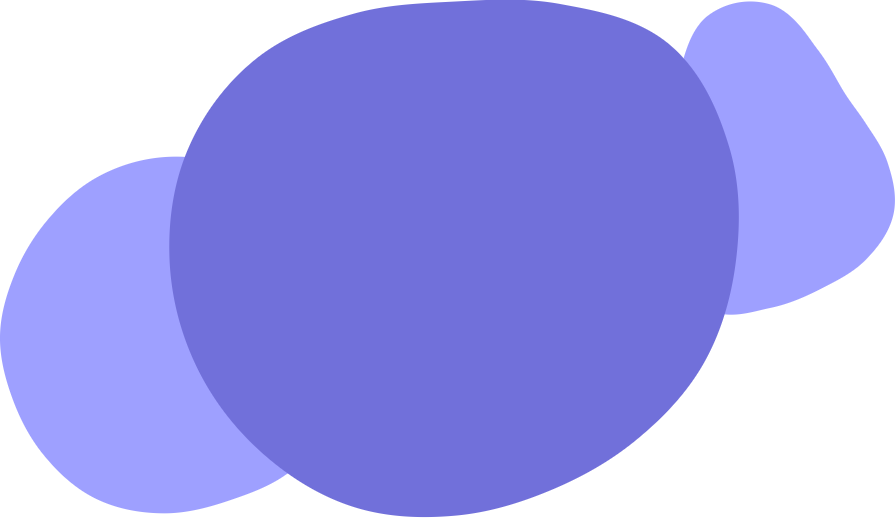
Reproduce this background procedurally as a Shadertoy shader.

```glsl
// Three flat, soft-edged blobs on white: two pale ones tucked behind a large one.
// Each blob is a polar shape whose radius is given at equal angles around its
// centre and joined by a periodic cubic, then filled with a smooth edge.

const int SPOKES = 16;
const float TAU = 6.2831853;
const vec2 CANVAS = vec2(768.0, 444.0);   // design units across the canvas

const vec3 PAPER = vec3(1.0);
const vec3 LAVENDER = vec3(0.620, 0.627, 1.0);
const vec3 INDIGO = vec3(0.443, 0.439, 0.855);

const vec2 LEFT_CENTRE = vec2(140.0, 156.0);
const vec2 RIGHT_CENTRE = vec2(660.0, 304.0);
const vec2 MAIN_CENTRE = vec2(390.0, 222.0);

// Radii run counter-clockwise, starting from the right.
const float LEFT_RADII[SPOKES] = float[SPOKES](
    155.0, 157.0, 159.0, 157.0, 153.3, 147.5, 140.5, 138.0,
    140.0, 140.0, 144.7, 151.0, 152.0, 152.0, 159.5, 160.0);
const float RIGHT_RADII[SPOKES] = float[SPOKES](
    101.0, 89.0, 88.5, 106.0, 136.3, 137.5, 110.0, 95.0,
    95.0, 98.0, 115.0, 136.0, 124.0, 116.0, 116.5, 114.5);
const float MAIN_RADII[SPOKES] = float[SPOKES](
    241.0, 254.0, 260.0, 236.5, 220.7, 227.5, 242.0, 247.5,
    244.7, 240.0, 234.5, 229.7, 220.0, 214.5, 219.5, 231.3);

// Catmull-Rom interpolation from b to c.
float cubic(float a, float b, float c, float d, float t) {
    return b + 0.5 * t * (c - a + t * (2.0 * a - 5.0 * b + 4.0 * c - d
         + t * (3.0 * (b - c) + d - a)));
}

// Outline radius in the direction of q.
float blobRadius(vec2 q, float radii[SPOKES]) {
    float turn = fract(atan(q.y, q.x) / TAU + 1.0) * float(SPOKES);
    int k = int(turn) % SPOKES;
    return cubic(radii[(k + SPOKES - 1) % SPOKES], radii[k],
                 radii[(k + 1) % SPOKES], radii[(k + 2) % SPOKES], fract(turn));
}

// Coverage: 1 inside, 0 outside, with an edge one pixel wide.
float blob(vec2 p, vec2 centre, float radii[SPOKES]) {
    vec2 q = p - centre;
    float d = length(q) - blobRadius(q, radii);
    float pixel = max(length(vec2(dFdx(d), dFdy(d))), 1e-4);
    return clamp(0.5 - d / pixel, 0.0, 1.0);
}

void mainImage(out vec4 fragColor, in vec2 fragCoord) {
    vec2 p = fragCoord / iResolution.xy * CANVAS;

    // Pale blobs first, the large one over them.
    vec3 colour = PAPER;
    colour = mix(colour, LAVENDER, blob(p, LEFT_CENTRE, LEFT_RADII));
    colour = mix(colour, LAVENDER, blob(p, RIGHT_CENTRE, RIGHT_RADII));
    colour = mix(colour, INDIGO, blob(p, MAIN_CENTRE, MAIN_RADII));

    fragColor = vec4(colour, 1.0);
}
```
